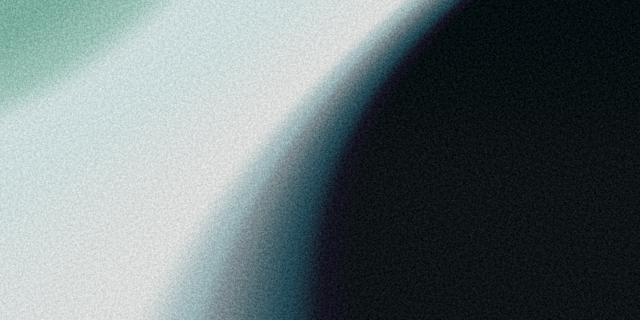
A WebGL 1 fragment shader for this background:

```glsl
precision highp float;
// A dark rounded mass meets a pale band through a soft teal and violet falloff,
// with a sage glow in the upper left corner. Curved edges are polynomials in
// canvas units, coloured by a ramp, then covered with gradient noise grain.

uniform vec2 u_resolution;

const vec3 MIST_COOL = vec3(0.80, 0.86, 0.86);
const vec3 MIST_WARM = vec3(0.855, 0.865, 0.86);
const vec3 SAGE_PALE = vec3(0.61, 0.76, 0.72);
const vec3 SAGE_DEEP = vec3(0.48, 0.68, 0.62);
const vec3 HAZE_BLUE = vec3(0.60, 0.70, 0.715);
const vec3 HAZE_GREY = vec3(0.48, 0.54, 0.56);
const vec3 SLATE = vec3(0.32, 0.42, 0.45);
const vec3 TEAL = vec3(0.14, 0.29, 0.34);
const vec3 VIOLET = vec3(0.075, 0.075, 0.125);
const vec3 INK_LOW = vec3(0.055, 0.077, 0.087);
const vec3 INK_HIGH = vec3(0.02, 0.055, 0.065);

// Pseudo-random unit gradient for a lattice cell
vec2 cellGradient(vec2 cell) {
  vec3 p = fract(vec3(cell.xyx) * vec3(0.1031, 0.1030, 0.0973));
  p += dot(p, p.yzx + 33.33);
  float angle = 6.28318 * fract((p.x + p.y) * p.z);
  return vec2(cos(angle), sin(angle));
}

float gradientNoise(vec2 p) {
  vec2 cell = floor(p);
  vec2 f = p - cell;
  vec2 w = f * f * f * (f * (f * 6.0 - 15.0) + 10.0);
  vec2 e = vec2(1.0, 0.0);
  float a = dot(cellGradient(cell), f);
  float b = dot(cellGradient(cell + e.xy), f - e.xy);
  float c = dot(cellGradient(cell + e.yx), f - e.yx);
  float d = dot(cellGradient(cell + e.xx), f - e.xx);
  return mix(mix(a, b, w.x), mix(c, d, w.x), w.y);
}

// Film grain: fine octaves on rotated lattices
float grain(vec2 p) {
  mat2 turn = mat2(0.8, 0.6, -0.6, 0.8);
  float sum = 0.0;
  float weight = 1.0;
  vec2 q = turn * p * 190.0 + 400.0;
  for (int i = 0; i < 3; i++) {
    sum += weight * gradientNoise(q);
    q = turn * q * 0.63 + 91.7;
    weight *= 0.6;
  }
  return sum;
}

// Position across the falloff: 0 at the pale edge, 1 at the dark edge
float falloffPosition(vec2 p) {
  float paleEdge = 0.455 + 0.45 * p.y + 0.355 * p.y * p.y;
  float darkEdge = 1.015 + 0.445 * pow(p.y, 2.6);
  return (p.x - paleEdge) / (darkEdge - paleEdge);
}

// Signed distance above the curved border of the corner glow
float cornerDistance(vec2 p) {
  float border = 0.65 + 0.4 * p.x + 0.53 * p.x * p.x;
  float slope = 0.4 + 1.06 * p.x;
  return (p.y - border) / sqrt(1.0 + slope * slope);
}

vec3 paleBand(vec2 p, float t) {
  vec3 color = mix(MIST_COOL, MIST_WARM, smoothstep(-2.2, 0.0, t));
  float d = cornerDistance(p);
  color = mix(color, SAGE_PALE, smoothstep(-0.05, 0.065, d));
  return mix(color, SAGE_DEEP, smoothstep(0.03, 0.25, d));
}

vec3 falloffRamp(vec3 pale, vec3 ink, float t) {
  vec3 color = mix(pale, HAZE_BLUE, smoothstep(-0.10, 0.29, t));
  color = mix(color, HAZE_GREY, smoothstep(0.24, 0.42, t));
  color = mix(color, SLATE, smoothstep(0.38, 0.60, t));
  color = mix(color, TEAL, smoothstep(0.52, 0.80, t));
  color = mix(color, VIOLET, smoothstep(0.74, 1.02, t));
  return mix(color, ink, smoothstep(0.99, 1.20, t));
}

void main() {
  // Canvas units: two wide, one high
  vec2 p = gl_FragCoord.xy / u_resolution * vec2(2.0, 1.0);
  float t = falloffPosition(p);

  // Base colours
  vec3 ink = mix(INK_LOW, INK_HIGH, smoothstep(0.35, 1.0, p.y));
  vec3 color = falloffRamp(paleBand(p, t), ink, t);

  // Grain, strongest in the middle tones
  float light = dot(color, vec3(0.3, 0.59, 0.11));
  float strength = 0.055 + 0.24 * light * (1.0 - light);
  color += grain(p) * strength;

  gl_FragColor = vec4(clamp(color, 0.0, 1.0), 1.0);
}
```
